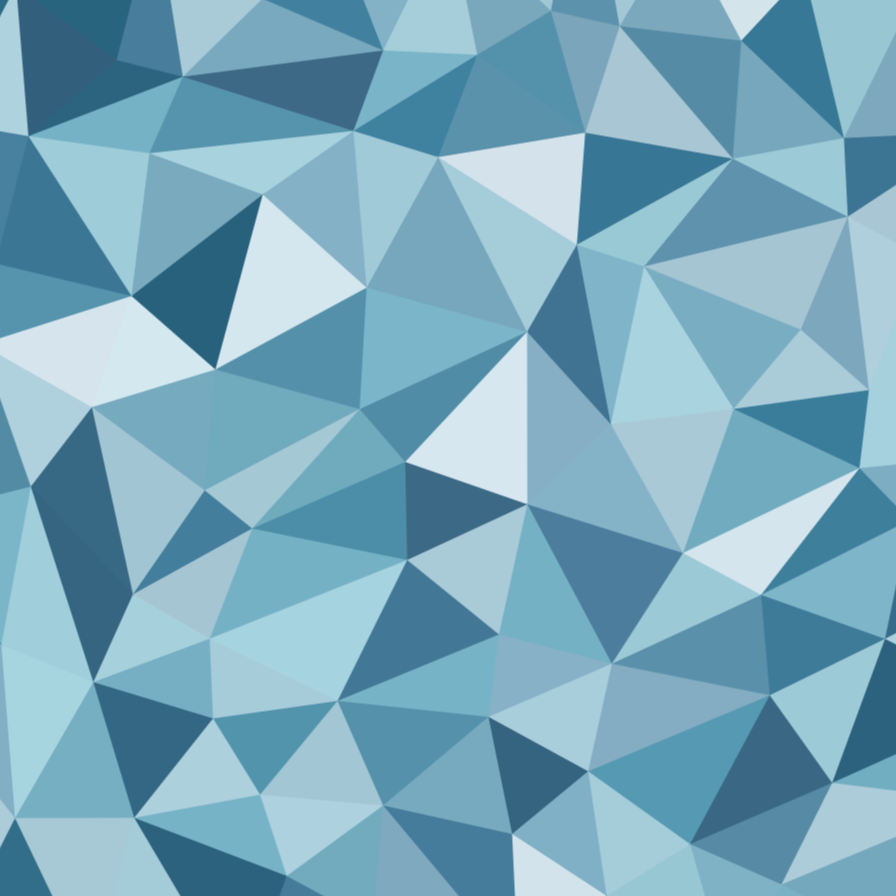
Write a three.js fragment shader that draws this background.

```glsl
// Low-poly mosaic of flat blue triangles. A turned square lattice is jittered,
// each quad is split along its better diagonal, and every triangle takes a
// hashed shade. Edge distances give smooth, seamless borders.

varying vec2 vUv;

const float CELLS = 7.5;      // lattice cells across the canvas
const float TURN = 0.42;      // lattice rotation in radians
const float JITTER = 0.31;    // largest vertex shift, in cells
const float EDGE = 0.0022;    // border softness, in canvas widths
const float TONE = 0.055;     // brightness spread inside one shade
const float TINT = 0.03;      // drift between teal and grey blue
const vec2 SEED = vec2(23.0, 41.0);

const vec3 NAVY  = vec3(0.20, 0.40, 0.51);
const vec3 STEEL = vec3(0.25, 0.48, 0.60);
const vec3 TEAL  = vec3(0.33, 0.57, 0.67);
const vec3 SKY   = vec3(0.48, 0.68, 0.76);
const vec3 PALE  = vec3(0.65, 0.80, 0.85);
const vec3 ICE   = vec3(0.83, 0.90, 0.93);

vec3 hash3(vec2 p) {
  vec3 q = fract(p.xyx * vec3(0.1031, 0.1030, 0.0973));
  q += dot(q, q.yxz + 33.33);
  return fract((q.xxy + q.yzz) * q.zyx);
}

float cross2(vec2 a, vec2 b) {
  return a.x * b.y - a.y * b.x;
}

// Lattice vertex moved by its own hash
vec2 vertexAt(vec2 id) {
  return id + (hash3(id + SEED).xy * 2.0 - 1.0) * JITTER;
}

// Twice the signed area, positive when counterclockwise
float area2(vec2 a, vec2 b, vec2 c) {
  return cross2(b - a, c - a);
}

// Distance to the left of the line from a to b
float edgeDistance(vec2 p, vec2 a, vec2 b) {
  return cross2(normalize(b - a), p - a);
}

float coverage(vec2 p, vec2 a, vec2 b, vec2 c) {
  float inside = min(edgeDistance(p, a, b),
                 min(edgeDistance(p, b, c), edgeDistance(p, c, a)));
  return clamp(0.5 + inside / (EDGE * CELLS), 0.0, 1.0);
}

// Shade picked by area share, then varied a little
vec3 shade(float pick, vec2 vary) {
  vec3 col = NAVY;
  col = mix(col, STEEL, step(0.10, pick));
  col = mix(col, TEAL, step(0.20, pick));
  col = mix(col, SKY, step(0.36, pick));
  col = mix(col, PALE, step(0.64, pick));
  col = mix(col, ICE, step(0.92, pick));
  float calm = 1.0 - 0.7 * step(0.92, pick);
  col += calm * TONE * (vary.x - 0.5);
  return col + calm * TINT * (vary.y - 0.5) * vec3(2.0, -0.6, -0.3);
}

void main() {
  float s = sin(TURN), c = cos(TURN);
  vec2 p = mat2(c, s, -s, c) * (vUv - 0.5) * CELLS + 20.0;
  vec2 home = floor(p);
  vec3 sum = vec3(0.0);
  float total = 0.0;

  // Blend the triangles of the nearby quads by coverage
  for (int j = -1; j <= 1; j++) {
    for (int i = -1; i <= 1; i++) {
      vec2 id = home + vec2(float(i), float(j));
      vec2 v0 = vertexAt(id);
      vec2 v1 = vertexAt(id + vec2(1.0, 0.0));
      vec2 v2 = vertexAt(id + vec2(1.0, 1.0));
      vec2 v3 = vertexAt(id + vec2(0.0, 1.0));

      // Choose the diagonal whose smaller triangle is larger
      float rising = min(area2(v0, v1, v2), area2(v0, v2, v3));
      float falling = min(area2(v1, v2, v3), area2(v1, v3, v0));
      bool useRising = rising > falling;
      vec2 a = useRising ? v0 : v1;
      vec2 b = useRising ? v1 : v2;
      vec2 d = useRising ? v2 : v3;
      vec2 e = useRising ? v3 : v0;

      // The two halves of a quad get well separated picks
      vec3 h = hash3(id + SEED.yx * 3.0);
      vec3 g = hash3(id + SEED * 5.0);
      float second = fract(h.x + 0.25 + 0.5 * g.x);
      float w1 = coverage(p, a, b, d);
      float w2 = coverage(p, a, d, e);
      sum += w1 * shade(h.x, h.yz) + w2 * shade(second, g.yz);
      total += w1 + w2;
    }
  }
  gl_FragColor = vec4(sum / max(total, 0.001), 1.0);
}
```
